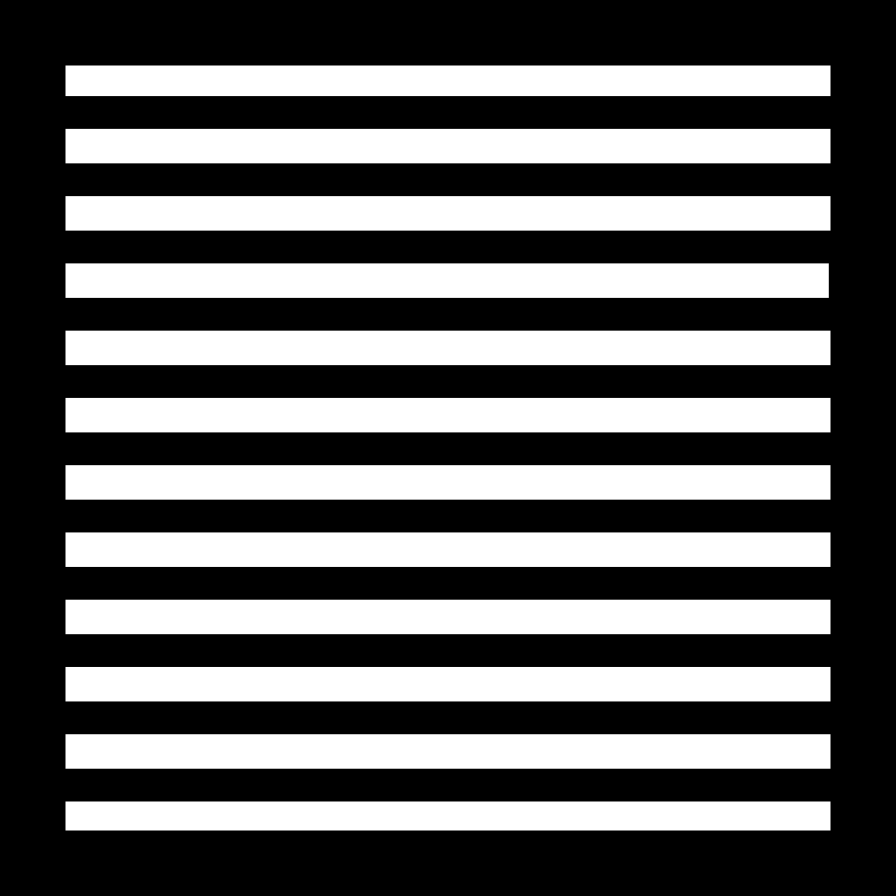
This pattern is drawn by a Shadertoy shader. Its source:

```glsl
// Twelve white horizontal bars on black, clipped by a centred square window.
// Bars repeat at an even pitch; the window trims the first and last one.
// The black margin surrounds the window, so the canvas tiles without a seam.

#define BAR_COUNT   12.0
#define PITCH       0.07507   // distance between bar centres
#define BAR_HEIGHT  0.0385
#define FIRST_BAR   0.0880    // centre of the top bar, from the top edge
#define MARGIN      0.0731    // black border around the window
#define SHORT_ROW   3.0       // row that ends slightly early, from the top
#define SHORTENING  0.0019
#define INK         vec3(1.0)
#define GROUND      vec3(0.0)

// Smoothed coverage of the interval [lo, hi] at x.
float interval(float x, float lo, float hi, float pixel) {
    return clamp((x - lo) / pixel + 0.5, 0.0, 1.0)
         * clamp((hi - x) / pixel + 0.5, 0.0, 1.0);
}

void mainImage(out vec4 fragColor, in vec2 fragCoord) {
    vec2 pixel = 1.0 / iResolution.xy;
    vec2 p = fract(fragCoord * pixel);
    p.y = 1.0 - p.y;

    // Nearest bar, counted from the top
    float row = clamp(floor((p.y - FIRST_BAR) / PITCH + 0.5), 0.0, BAR_COUNT - 1.0);
    float centre = FIRST_BAR + row * PITCH;

    // Vertical extent, trimmed by the window
    float top = max(centre - 0.5 * BAR_HEIGHT, MARGIN);
    float bottom = min(centre + 0.5 * BAR_HEIGHT, 1.0 - MARGIN);

    // Horizontal extent, with one bar a little shorter
    float right = 1.0 - MARGIN - (row == SHORT_ROW ? SHORTENING : 0.0);

    float bar = interval(p.x, MARGIN, right, pixel.x)
              * interval(p.y, top, bottom, pixel.y);

    fragColor = vec4(mix(GROUND, INK, bar), 1.0);
}
```
